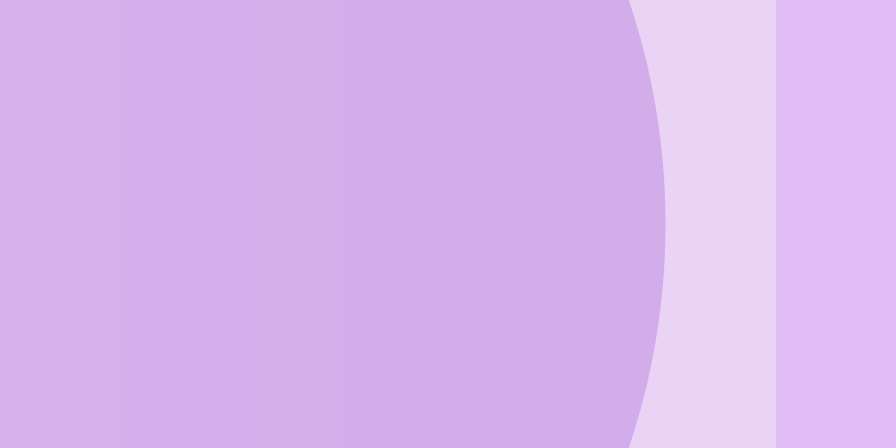
Give the GLSL for this background, as a WebGL 2 fragment shader.

```glsl
#version 300 es
precision highp float;
// Flat lilac backdrop: a huge disc on the left, a pale band and a violet strip on the right.

uniform vec2 u_resolution;
out vec4 fragColor;

const vec3 DISC_LEFT = vec3(0.835, 0.689, 0.921);
const vec3 DISC_RIGHT = vec3(0.829, 0.680, 0.917);
const vec3 BAND = vec3(0.918, 0.831, 0.965);
const vec3 STRIP = vec3(0.882, 0.737, 0.965);

// Signed distance to a circle, negative inside.
float circleDistance(vec2 p, vec2 center, float radius) {
    return length(p - center) - radius;
}

// Antialiased coverage of the region where the distance is negative.
float coverage(float signedDistance, float pixel) {
    return clamp(0.5 - signedDistance / pixel, 0.0, 1.0);
}

void main() {
    // Canvas height is one unit.
    vec2 p = gl_FragCoord.xy / u_resolution.y;
    float pixel = 1.0 / u_resolution.y;

    // Pale band, with the violet strip to the right of its straight edge.
    float stripEdge = 1.7318;
    vec3 color = mix(BAND, STRIP, coverage(stripEdge - p.x, pixel));

    // Large disc with a barely visible horizontal gradient.
    vec3 discColor = mix(DISC_LEFT, DISC_RIGHT, smoothstep(0.0, 1.48, p.x));
    float disc = circleDistance(p, vec2(-0.079, 0.5), 1.5645);
    color = mix(color, discColor, coverage(disc, pixel));

    fragColor = vec4(color, 1.0);
}
```
